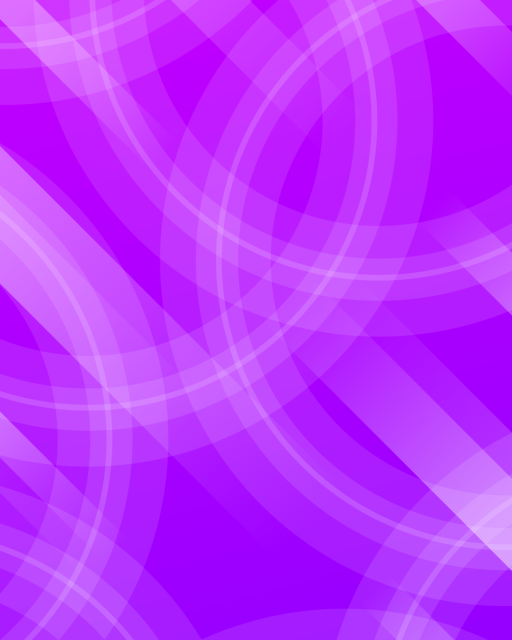
A Shadertoy shader for this background:

```glsl
// Violet backdrop crossed by translucent rings and diagonal light beams.
// Each ring stacks three concentric bands; each beam is a 45 degree strip
// that fades along its length. All layers veil a soft gradient with white.

#define RING_OUTER vec2(0.367, 0.540)
#define RING_MIDDLE vec2(0.418, 0.484)
#define RING_LINE vec2(0.4435, 0.4525)
#define OUTER_ALPHA 0.11
#define MIDDLE_ALPHA 0.11
#define LINE_ALPHA 0.15
#define BEAM_GAIN 1.0
#define TOP_COLOR vec3(0.765, 0.0, 1.0)
#define BOTTOM_COLOR vec3(0.615, 0.0, 1.0)

const int RING_COUNT = 8;
const int BEAM_COUNT = 11;

// Ring centres, in canvas heights from the upper left corner
const vec2 ringCenters[RING_COUNT] = vec2[RING_COUNT](
    vec2(0.137, 0.189), vec2(0.592, -0.014),
    vec2(0.790, 0.407), vec2(-0.277, 0.687),
    vec2(0.007, -0.376), vec2(1.042, 1.159),
    vec2(-0.147, 1.279), vec2(0.538, 1.491));

// Beam spans: lower side, upper side, brightest end, faded end
const vec4 beamSpans[BEAM_COUNT] = vec4[BEAM_COUNT](
    vec4(0.228, 0.443, 0.20, 1.30), vec4(0.304, 0.443, 0.30, 0.95),
    vec4(-0.124, 0.092, 1.62, 0.98), vec4(-0.052, 0.092, 1.60, 0.90),
    vec4(0.643, 0.715, 0.62, 1.05), vec4(0.715, 0.770, 0.70, 1.05),
    vec4(-0.055, 0.030, 0.05, 0.50), vec4(-0.390, -0.267, 0.25, 0.75),
    vec4(-0.405, -0.307, 1.30, 1.00), vec4(-0.750, -0.650, 0.70, 1.05),
    vec4(0.290, 0.380, 1.68, 1.50));

const float beamAlphas[BEAM_COUNT] = float[BEAM_COUNT](
    0.36, 0.16, 0.22, 0.30, 0.38, 0.12, 0.36, 0.20, 0.32, 0.28, 0.20);

// Smooth coverage of the interval between span.x and span.y
float band(float value, vec2 span, float softness) {
    return smoothstep(-softness, softness, value - span.x)
         * smoothstep(-softness, softness, span.y - value);
}

vec3 veil(vec3 color, float alpha) {
    return mix(color, vec3(1.0), alpha);
}

vec3 addRing(vec3 color, float radius, float softness) {
    color = veil(color, OUTER_ALPHA * band(radius, RING_OUTER, softness));
    color = veil(color, MIDDLE_ALPHA * band(radius, RING_MIDDLE, softness));
    return veil(color, LINE_ALPHA * band(radius, RING_LINE, softness));
}

float beamLight(vec2 p, vec4 span, float softness) {
    float across = p.y - p.x;
    float along = p.x + p.y;
    float fade = clamp((span.w - along) / (span.w - span.z), 0.0, 1.0);
    return fade * band(across, span.xy, softness * 1.414);
}

void mainImage(out vec4 fragColor, in vec2 fragCoord) {
    vec2 p = vec2(fragCoord.x, iResolution.y - fragCoord.y) / iResolution.y;
    float softness = 0.75 / iResolution.y;

    // Base gradient, slightly cooler toward the right
    vec3 color = mix(TOP_COLOR, BOTTOM_COLOR, p.y);
    color.r -= 0.04 * p.x;

    // Diagonal beams
    for (int i = 0; i < BEAM_COUNT; i++) {
        float light = beamLight(p, beamSpans[i], softness);
        color = veil(color, BEAM_GAIN * beamAlphas[i] * light);
    }

    // Overlapping rings
    for (int i = 0; i < RING_COUNT; i++) {
        color = addRing(color, length(p - ringCenters[i]), softness);
    }

    fragColor = vec4(color, 1.0);
}
```
